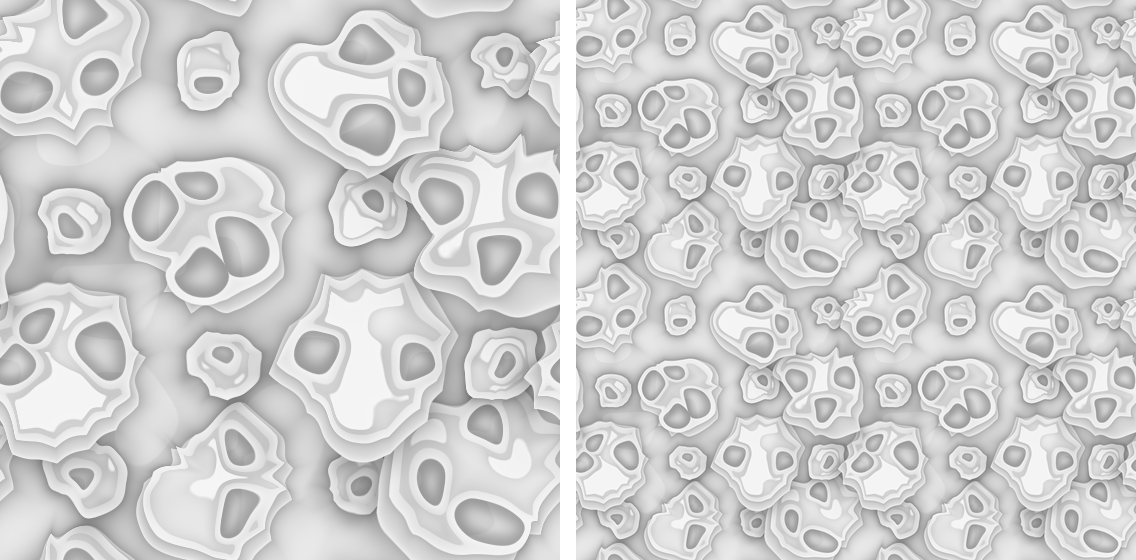
Left: one tile. Right: repeated 2 by 2.
A WebGL 1 fragment shader for this pattern:

```glsl
precision highp float;
uniform vec2 u_resolution;

#define GRID 4.0
#define JITTER 0.036
#define BIG_RADIUS 0.138
#define SMALL_RADIUS 0.066
#define RIM 0.09
#define HALO 0.23
#define HALO_REACH 0.024
#define EDGE 0.0014
#define GROUND 0.945
#define BONE 0.925
#define LIP 0.965
#define PIT 0.61

const float TAU = 6.2832;
const float WRAP = 64.0;

float hash(vec2 p) {
  return fract(sin(dot(p, vec2(127.1, 311.7))) * 43758.5453);
}

// Value noise repeating after a whole number of lattice steps
float noise(vec2 p, float period) {
  vec2 i = floor(p), f = fract(p);
  f = f * f * (3.0 - 2.0 * f);
  vec2 a = mod(i, period), b = mod(i + 1.0, period);
  return mix(mix(hash(a), hash(vec2(b.x, a.y)), f.x),
             mix(hash(vec2(a.x, b.y)), hash(b), f.x), f.y);
}

float smoothMin(float a, float b, float k) {
  float h = max(k - abs(a - b), 0.0) / k;
  return min(a, b) - h * h * k * 0.25;
}

float smoothMax(float a, float b, float k) {
  return -smoothMin(-a, -b, k);
}

float inside(float d) {
  float soft = max(EDGE, 0.7 / u_resolution.y);
  return 1.0 - smoothstep(-soft, soft, d);
}

// Lays a sheet with a bright lip over a tone and shades what lies around it
float sheet(float under, float d, float tone, float shade, float reach) {
  under *= 1.0 - shade * exp(-max(d, 0.0) / reach);
  float top = mix(tone, LIP, exp(min(d, 0.0) / 0.006));
  return mix(under, top, inside(d));
}

// Swollen round outline with outward cusps between shallow bites
float outline(vec2 q, float seed, float bite) {
  vec2 dir = q / max(length(q), 0.001);
  float swell = noise(dir * 1.1 + seed, WRAP);
  float lobes = 9.0 + floor(mod(seed * 7.0, 5.0));
  float phase = seed + 3.0 * noise(dir * 1.3 + seed + 9.0, WRAP);
  float scallop = abs(sin(0.5 * lobes * atan(q.y, q.x) + phase));
  float depth = bite * smoothstep(0.25, 0.8, noise(dir * 1.2 + seed + 20.0, WRAP));
  return length(q) - (0.74 + 0.48 * swell - depth * scallop);
}

// Distance to the hollows: a ring of them in big islands, one in small ones
float hollows(vec2 q, vec2 id, float seed, float big) {
  float nearest = 9.0;
  for (int i = 0; i < 4; i++) {
    if (i > 0 && big < 0.5) break;
    float n = float(i);
    float h = hash(id + vec2(5.3 * n, 11.0));
    float stretch = hash(id + vec2(3.7 * n, 23.0));
    if (big > 0.5 && h < 0.13) continue;
    float angle = TAU * (n + 0.45 * stretch) / 4.0 + seed;
    vec2 axis = vec2(cos(angle), sin(angle));
    vec2 v = q - axis * mix(0.2, 0.57, big);
    vec2 e = vec2(dot(v, axis), dot(v, vec2(-axis.y, axis.x)));
    float size = mix(0.29, 0.22 + 0.13 * h, big);
    vec2 radii = size * vec2(1.1 - 0.35 * stretch, 0.9 + 0.35 * stretch);
    float d = (length(e / radii) - 1.0) * min(radii.x, radii.y);
    float flatSide = dot(e, vec2(cos(TAU * h * 3.0), sin(TAU * h * 3.0))) - 0.65 * size;
    nearest = min(nearest, smoothMax(d, flatSide, 0.1));
  }
  return nearest;
}

float island(float col, vec2 p, vec2 id) {
  float big = mod(id.x + id.y, 2.0);
  float r = mix(SMALL_RADIUS, BIG_RADIUS, big) * (0.88 + 0.24 * hash(id + 5.0));
  if (length(p) > r * 1.3 + 0.11) return col;
  float seed = 50.0 * hash(id + 3.0);
  vec2 q = p / r;
  q += 0.28 * (vec2(noise(q * 1.8 + seed, WRAP), noise(q * 1.8 + seed + 31.0, WRAP)) - 0.5);

  float rim = RIM * (2.0 - big);
  float pits = hollows(q, id, seed, big);
  float body = outline(q, seed, mix(0.06, 0.2, big));
  body = smoothMin(body, pits - rim, 0.12);
  float skirt = outline(q * (1.0 - 0.1 * big) + vec2(0.0, 0.1 * big), seed, 0.14);
  skirt = min(skirt, body);

  // Skirt and body
  float grain = noise(q * 2.2 + seed + 12.0, WRAP) - 0.5;
  col = sheet(col, skirt * r, 0.86, HALO, HALO_REACH);
  col = sheet(col, body * r, BONE + 0.08 * grain, 0.16, 0.012);

  // Sunken floor between the rims and the pale plateau on it
  float valley = smoothMax(body + rim * 1.3, rim - pits, 0.08);
  col *= 1.0 - 0.1 * inside(valley * r) * exp(min(valley, 0.0) * r / 0.02);
  float rise = (0.52 - noise(q * 2.0 + seed + 40.0, WRAP)) * 0.45;
  col = sheet(col, smoothMax(rise, valley + 0.07, 0.06) * r, 0.955, 0.09, 0.01);

  // Hollows, dark at the wall and paler in the middle
  col = mix(col, LIP, 0.8 * inside(body * r) * exp(-max(pits, 0.0) * r / 0.005));
  float bowl = PIT + mix(0.08, 0.2, big) * smoothstep(0.0, 0.24, -pits);
  bowl += 0.035 * smoothstep(-0.02, 0.02, noise(q * 2.5 + seed + 5.0, WRAP) - 0.5);
  return mix(col, bowl, inside(pits * r));
}

void main() {
  vec2 uv = gl_FragCoord.xy / u_resolution;
  float col = sheet(GROUND, (0.72 - noise(uv * 8.0, 8.0)) * 0.12, 0.957, 0.025, 0.02);
  vec2 home = floor(uv * GRID);
  for (int y = -1; y <= 1; y++) {
    for (int x = -1; x <= 1; x++) {
      vec2 cell = home + vec2(float(x), float(y));
      vec2 id = mod(cell, GRID);
      vec2 shift = JITTER * (2.0 * vec2(hash(id + 1.5), hash(id + 8.5)) - 1.0);
      col = island(col, uv - (cell + 0.5) / GRID - shift, id);
    }
  }
  gl_FragColor = vec4(vec3(col), 1.0);
}
```
